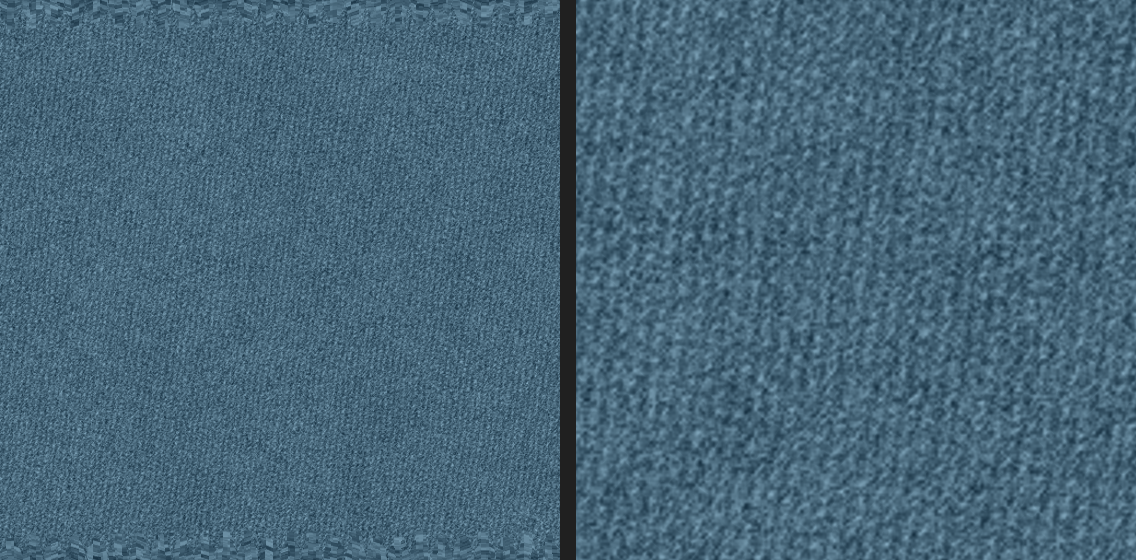
Left: the whole. Right: its middle third, enlarged.
Reproduce this texture procedurally as a Shadertoy shader.

```glsl
#define SHADOW vec3(0.16, 0.27, 0.34)
#define HIGHLIGHT vec3(0.44, 0.58, 0.66)
#define RIBS 96.0
#define STITCHES 104.0
#define LEAN 0.15
#define GRAIN 0.60
#define FIBRE 0.34
#define CURL 0.30
#define SCALLOPS 26.0
#define HEM 0.046
#define TAU 6.2831853

float hash(vec2 p) {
    vec3 q = fract(p.xyx * vec3(0.1031, 0.1030, 0.0973));
    q += dot(q, q.yzx + 33.33);
    return fract((q.x + q.y) * q.z);
}

// Value noise; a small softness turns it into flat cells with smooth edges.
float noise(vec2 p, vec2 softness) {
    vec2 cell = floor(p);
    vec2 f = smoothstep(0.5 - softness, 0.5 + softness, fract(p));
    return mix(mix(hash(cell), hash(cell + vec2(1, 0)), f.x),
               mix(hash(cell + vec2(0, 1)), hash(cell + vec2(1, 1)), f.x), f.y);
}

float softNoise(vec2 p) {
    return noise(p, vec2(0.5)) - 0.5;
}

// Steep leaning ribs broken into short slanted stitches with curled fibres.
float fabric(vec2 uv) {
    vec2 wobble = vec2(softNoise(uv * 80.0), softNoise(uv * 80.0 + 41.0));
    float rib = (uv.x - LEAN * uv.y) * RIBS + 0.36 * wobble.x
              + 0.6 * softNoise(uv * 9.0 + 7.0);
    float stitch = uv.y * STITCHES - 0.5 * rib + 0.9 * wobble.y;
    float weave = 0.15 * cos(TAU * rib + 0.8 * sin(TAU * stitch))
                + 0.07 * cos(TAU * stitch)
                + 0.14 * cos(TAU * (rib - stitch));
    float curl = 0.28 - abs(2.0 * softNoise(mat2(0.8, 0.6, -0.6, 0.8) * uv * 210.0));
    float grain = softNoise(uv * 512.0 + 0.5);
    float fibres = softNoise(mat2(0.6, 0.8, -0.8, 0.6) * uv * 350.0 + 90.0);
    float mottling = 0.07 * softNoise(uv * 6.0) + 0.08 * softNoise(uv * 28.0);
    return 0.45 + weave + CURL * curl + GRAIN * grain + FIBRE * fibres + mottling;
}

// Flat slivers stacked in tilted columns along the hem.
float slivers(vec2 uv, float depth) {
    float column = uv.x * SCALLOPS * 3.0 + 0.3 * softNoise(uv * 40.0);
    float strip = floor(column);
    float tilt = (hash(vec2(strip, 5.0)) - 0.5) * 1.6;
    float row = depth * 150.0 + tilt * fract(column) + 3.0 * hash(vec2(strip, 9.0));
    float side = step(0.5, uv.y) * 70.0;
    float flakes = noise(vec2(strip + side, row), vec2(0.15)) - 0.5;
    float threads = noise(vec2(column * 1.5 + side, row * 2.0) + 60.0, vec2(0.12)) - 0.5;
    float edgeShade = 0.12 * (1.0 - smoothstep(0.0, 0.010, depth));
    return 0.45 + 0.75 * flakes + 0.4 * threads - edgeShade;
}

// Each scallop narrows away from the canvas edge.
float scallopMask(vec2 uv, float depth) {
    float x = uv.x * SCALLOPS + 0.12 * softNoise(uv * 110.0);
    float reach = HEM * (0.85 + 0.3 * hash(vec2(floor(x), step(0.5, uv.y))));
    float halfWidth = mix(0.47, 0.27, smoothstep(0.008, 0.035, depth));
    float side = abs(fract(x) - 0.5);
    return smoothstep(0.04, -0.04, side - halfWidth)
         * smoothstep(0.002, -0.002, depth - reach);
}

void mainImage(out vec4 fragColor, in vec2 fragCoord) {
    vec2 uv = fragCoord / iResolution.xy;
    float depth = min(uv.y, 1.0 - uv.y);
    float tone = mix(fabric(uv), slivers(uv, depth), scallopMask(uv, depth));
    vec3 color = mix(SHADOW, HIGHLIGHT, clamp(tone, -0.25, 1.25));
    fragColor = vec4(color, 1.0);
}
```
